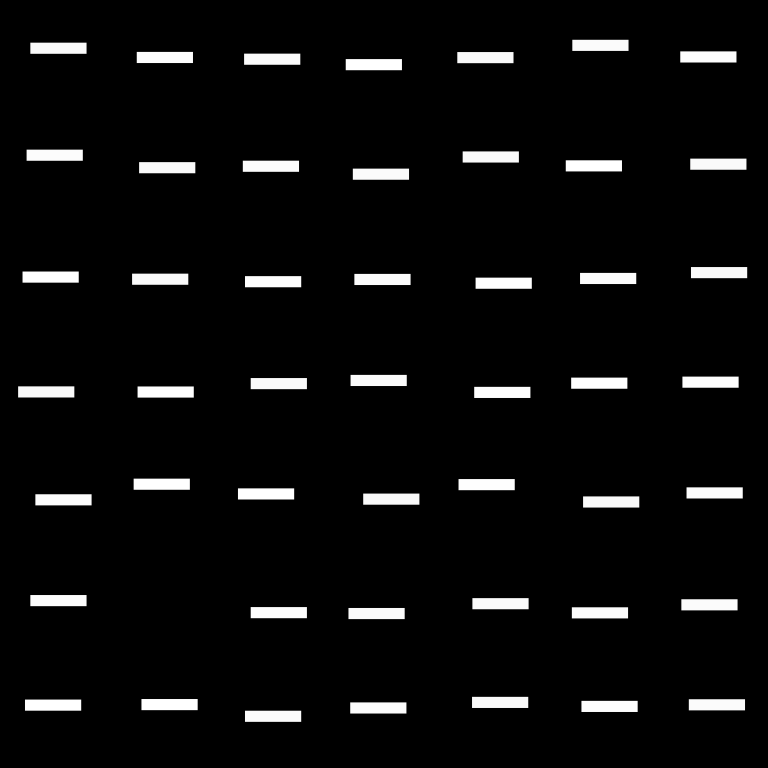
A three.js fragment shader for this pattern:

```glsl
// Seven by seven grid of loosely placed white dashes on black, with one dash absent.
varying vec2 vUv;

const float GRID_COUNT = 7.0;
const vec2 DASH_SIZE = vec2(0.0732, 0.0145);
const float JITTER = 0.1;               // largest shift, in cells
const vec2 EMPTY_CELL = vec2(1.0, 1.0); // column and row from the lower left
const vec3 BACKGROUND = vec3(0.0);
const vec3 DASH_COLOR = vec3(1.0);

float hash(vec2 cell, float seed) {
  vec3 p = fract(vec3(cell.xyx + seed) * vec3(0.1031, 0.1030, 0.0973));
  p += dot(p, p.yzx + 33.33);
  return fract((p.x + p.y) * p.z);
}

// Offset of a dash from the middle of its cell, in canvas units
vec2 dashOffset(vec2 cell, float amount) {
  vec2 random = vec2(hash(cell, 3.7), hash(cell, 19.3));
  return (random * 2.0 - 1.0) * amount / GRID_COUNT;
}

// Smooth-edged coverage of a centered rectangle
float boxCoverage(vec2 point, vec2 size, vec2 pixel) {
  vec2 inside = clamp((0.5 * size - abs(point)) / pixel + 0.5, 0.0, 1.0);
  return inside.x * inside.y;
}

void main() {
  vec2 cell = min(floor(vUv * GRID_COUNT), GRID_COUNT - 1.0);
  vec2 center = (cell + 0.5) / GRID_COUNT + dashOffset(cell, JITTER);
  vec2 pixel = max(fwidth(vUv), vec2(0.00001));

  float dash = boxCoverage(vUv - center, DASH_SIZE, pixel);
  dash *= 1.0 - float(cell == EMPTY_CELL);

  // Slight brightness variation between dashes
  vec3 dashColor = DASH_COLOR * mix(0.975, 1.0, hash(cell, 41.9));
  gl_FragColor = vec4(mix(BACKGROUND, dashColor, dash), 1.0);
}
```
